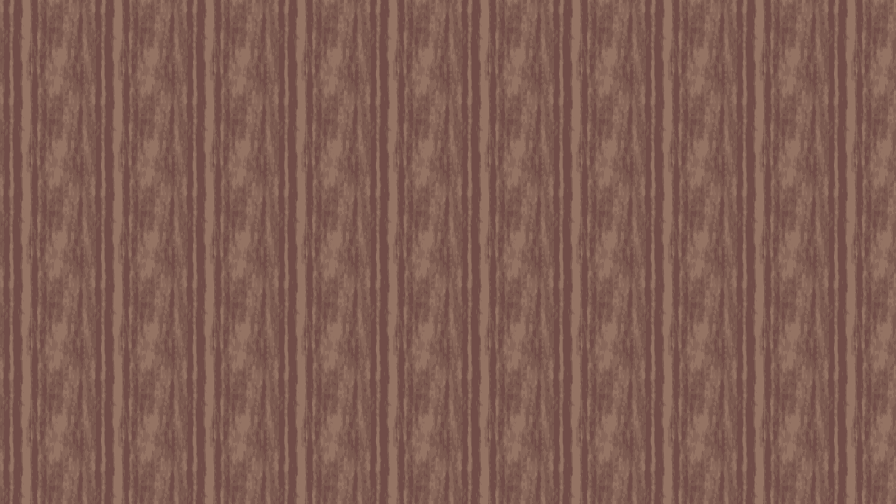
Give the GLSL for this texture, as a WebGL 2 fragment shader.

```glsl
#version 300 es
precision highp float;
// Brown wood veneer: a square tile of wavering vertical grain, repeated across the canvas.

uniform vec2 u_resolution;
out vec4 outColor;

const float TILES_DOWN = 5.5;
const float TAU = 6.2831853;

const vec3 UMBER  = vec3(0.44, 0.30, 0.28);
const vec3 WALNUT = vec3(0.48, 0.35, 0.31);
const vec3 OAK    = vec3(0.53, 0.40, 0.35);
const vec3 TAN    = vec3(0.58, 0.45, 0.39);

vec3 hash3(vec2 cell, float seed) {
  vec3 h = fract(vec3(cell.xyx + seed) * vec3(0.1031, 0.1030, 0.0973));
  h += dot(h, h.yzx + 33.33);
  return fract((h.xxy + h.yzz) * h.zyx);
}

// Smooth cellular noise that wraps at the tile edge; tall cells become fibres.
float fibres(vec2 tile, vec2 cells, float seed) {
  vec2 p = tile * cells;
  vec2 base = floor(p);
  float total = 0.0;
  float weightSum = 0.0;
  for (int j = -1; j <= 1; j++) {
    for (int i = -1; i <= 1; i++) {
      vec2 cell = base + vec2(i, j);
      vec3 rnd = hash3(mod(cell, cells), seed);
      vec2 d = cell + 0.15 + 0.7 * rnd.xy - p;
      float weight = exp(-9.0 * dot(d, d));
      total += weight * rnd.z;
      weightSum += weight;
    }
  }
  return total / weightSum - 0.5;
}

// Layered sines with whole frequencies, so they join across tiles.
float waver(float y, float phase) {
  return sin(TAU * y + phase) + 0.6 * sin(TAU * 3.0 * y + phase * 2.3)
       + 0.35 * sin(TAU * 7.0 * y + phase * 4.1);
}

// Soft vertical stripe, wrapped around the tile.
float stripe(float x, float center, float halfWidth) {
  float d = abs(fract(x - center + 0.5) - 0.5);
  return 1.0 - smoothstep(halfWidth - 0.012, halfWidth + 0.012, d);
}

// Broad light and dark bands of one tile.
float bands(vec2 tile) {
  float x = tile.x + 0.005 * waver(tile.y, tile.x * TAU);
  float tone = 0.0;
  tone += 0.42 * stripe(x, 0.285, 0.042);
  tone += 0.28 * stripe(x, 0.125, 0.014);
  tone += 0.22 * stripe(x, 0.425, 0.012);
  tone += 0.16 * stripe(x, 0.935, 0.025);
  tone -= 0.36 * stripe(x, 0.075, 0.028);
  tone -= 0.32 * stripe(x, 0.185, 0.035);
  tone -= 0.38 * stripe(x, 0.380, 0.026);
  tone -= 0.26 * stripe(x, 0.475, 0.026);
  return tone;
}

// Mottled light figure that drifts sideways along the grain.
float figure(vec2 tile) {
  float center = 0.645 + 0.025 * waver(tile.y, 1.7);
  float d = abs(tile.x - center);
  float glow = 1.0 - smoothstep(0.02, 0.15, d);
  return glow * (0.20 + 0.11 * waver(tile.y, 4.2));
}

vec3 woodColor(float tone) {
  vec3 color = mix(UMBER, WALNUT, smoothstep(0.24, 0.38, tone));
  color = mix(color, OAK, smoothstep(0.48, 0.62, tone));
  return mix(color, TAN, smoothstep(0.68, 0.82, tone));
}

void main() {
  vec2 p = gl_FragCoord.xy / u_resolution.y * TILES_DOWN;
  vec2 tile = fract(p);

  float tone = 0.49 + bands(tile) + figure(tile);
  tone += 0.40 * fibres(tile, vec2(20.0, 2.0), 3.0);
  tone += 0.38 * fibres(tile, vec2(32.0, 6.0), 17.0);

  // Fine pores roughen every fibre.
  tone += 0.28 * fibres(tile, vec2(44.0, 30.0), 41.0);

  outColor = vec4(woodColor(tone), 1.0);
}
```
